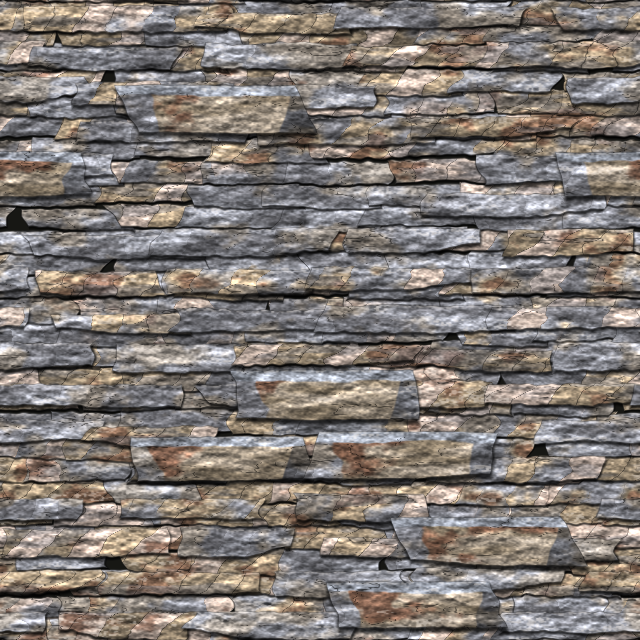
Write a Shadertoy shader that draws this texture.

```glsl
// Dry-stacked ledge stone wall: slate and sandstone courses with projecting blocks.
#define FILL_GRID vec2(7.0, 28.0)
#define LEDGE_GRID vec2(4.0, 17.0)
#define BLOCK_GRID vec2(3.0, 9.0)
#define LEDGE_COVERAGE 0.80
#define BLOCK_COVERAGE 0.20
#define GAP vec3(0.09, 0.09, 0.08)
#define SLATE_DARK vec3(0.40, 0.40, 0.42)
#define SLATE_LIGHT vec3(0.67, 0.68, 0.72)
#define EARTH vec3(0.49, 0.44, 0.37)
#define SAND vec3(0.80, 0.71, 0.59)
#define RUST vec3(0.42, 0.29, 0.23)
#define PALE vec3(0.83, 0.80, 0.77)

const int FILL = 0, LEDGE = 1, BLOCK = 2;

// Surface detail shared by all stones at one point
struct Surface { float strata, blotch, grain, relief; vec2 warp; };

float hash(vec2 p) {
    vec3 q = fract(p.xyx * 0.1031);
    q += dot(q, q.yzx + 33.33);
    return fract((q.x + q.y) * q.z);
}

// Value noise that wraps at the canvas edge
float noise(vec2 uv, vec2 freq) {
    vec2 p = uv * freq, i = floor(p), f = fract(p);
    f = f * f * (3.0 - 2.0 * f);
    vec2 a = mod(i, freq), b = mod(i + 1.0, freq);
    return mix(mix(hash(a), hash(vec2(b.x, a.y)), f.x),
               mix(hash(vec2(a.x, b.y)), hash(b), f.x), f.y);
}

float fbm(vec2 uv, vec2 freq) {
    float sum = 0.0, amp = 0.5;
    for (int i = 0; i < 4; i++) {
        sum += amp * noise(uv, freq);
        freq *= 2.0;
        amp *= 0.5;
    }
    return sum / 0.9375;
}

Surface sampleSurface(vec2 uv) {
    Surface s;
    s.strata = fbm(uv, vec2(12.0, 64.0));
    s.blotch = fbm(uv, vec2(17.0, 27.0));
    s.grain = 0.5 * (noise(uv, vec2(110.0, 230.0)) + noise(uv, vec2(256.0, 390.0)));
    s.relief = fbm(uv, vec2(34.0, 74.0)) - fbm(uv + vec2(-0.002, 0.004), vec2(34.0, 74.0));
    s.warp = vec2(0.020, 0.005) * (vec2(noise(uv, vec2(22.0, 50.0)), noise(uv, vec2(13.0, 29.0))) - 0.5);
    s.warp.y += 0.004 * (noise(uv, vec2(80.0, 60.0)) - 0.5);
    return s;
}

// Distance to a slab with slanted ends and an undercut lower corner
float slab(vec2 p, vec2 size, float slant, float undercut) {
    p.x += slant * p.y;
    float cut = abs(undercut) * smoothstep(0.1, 0.95, sign(undercut) * p.x / size.x);
    return max(abs(p.x) - size.x, max(p.y - size.y, -p.y - size.y * (1.0 - cut)));
}

vec3 stoneColour(vec2 p, vec2 size, vec2 id, int kind, Surface s) {
    vec2 q = p / size;
    float tone = hash(id + 5.3);

    // Diagonal facets, each with its own tint
    float f = p.x * 21.0 - p.y * 30.0 * (tone - 0.2) + 0.5 * s.blotch + 0.3 * s.strata + tone * 7.0;
    float facet = hash(id + floor(f) * 1.7 + 11.0);
    float edge = min(fract(f), 1.0 - fract(f));
    float warm = smoothstep(0.46, 0.60, 0.65 * tone + 0.35 * facet + 0.5 * (s.blotch - 0.5));
    if (kind == LEDGE) warm *= step(0.52, tone);

    vec3 slate = mix(SLATE_DARK, SLATE_LIGHT, smoothstep(0.28, 0.78, s.strata + 0.2 * (facet - 0.5)));
    slate = mix(slate, EARTH * 1.15, 0.55 * smoothstep(0.50, 0.68, s.blotch));
    vec3 earth = mix(EARTH, SAND, smoothstep(0.2, 0.85, 0.6 * s.blotch + 0.4 * facet));
    earth = mix(earth, PALE * vec3(0.90, 0.85, 0.86), 0.7 * step(0.80, facet));
    earth = mix(earth, RUST, 0.7 * smoothstep(0.64, 0.78, s.blotch + 0.15 * (tone - 0.5)));
    earth = mix(earth, SLATE_DARK, 0.5 * smoothstep(0.50, 0.34, s.strata));
    vec3 col = mix(slate, earth, warm);
    col *= 1.0 - 0.4 * warm * smoothstep(0.035, 0.0, edge);
    col *= 0.92 + 0.16 * hash(id + 8.1);

    // Projecting block: rusty front, slate left corner, dark right end, lighter top
    if (kind == BLOCK) {
        vec3 front = mix(EARTH, vec3(0.68, 0.63, 0.57), smoothstep(0.25, 0.7, s.strata));
        float stain = s.blotch + 0.20 * q.y - 0.22 * q.x;
        front = mix(front, RUST, 0.8 * smoothstep(0.54, 0.70, stain));
        col = mix(slate, front, smoothstep(-0.74, -0.70, q.x + 0.09 * q.y + 0.2 * (s.blotch - 0.5)));
        col = mix(col, slate * 0.70, smoothstep(0.76, 0.79, q.x - 0.08 * q.y));
        float topFace = smoothstep(0.50, 0.60, q.y + 0.3 * (s.strata - 0.5));
        col = mix(col, vec3(0.55, 0.57, 0.61) * (0.75 + 0.5 * s.strata), topFace);
    }

    // Light from above, fine grain and pale chipped rims
    col *= mix(0.86, 1.06, smoothstep(-1.0, 0.3, q.y));
    col *= (0.69 + 0.66 * s.grain) * (1.0 + 1.9 * s.relief);
    float rim = smoothstep(0.007, 0.001, size.y - p.y) * smoothstep(0.3, 0.7, s.grain);
    float chip = smoothstep(0.64, 0.72, s.strata) * smoothstep(0.4, 0.7, s.grain);
    col = mix(col, PALE, max(0.4 * rim, 0.45 * chip));
    float crack = smoothstep(0.016, 0.0, abs(s.strata - 0.43)) * smoothstep(0.46, 0.56, s.blotch);
    return col * (1.0 - 0.45 * crack);
}

// Paints one layer of stones from the bottom up, each casting a shadow below
void layStones(inout vec3 col, vec2 uv, vec2 grid, float coverage, vec2 minSize, vec2 maxSize,
               int kind, float shadowDrop, Surface s) {
    float aa = 1.0 / min(iResolution.x, iResolution.y);
    for (int j = -1; j <= 1; j++) {
        float row = floor(uv.y * grid.y) + float(j);
        float rowId = mod(row, grid.y);
        float x = uv.x * grid.x + hash(vec2(rowId, grid.y));
        for (int i = -1; i <= 1; i++) {
            float column = floor(x) + float(i);
            vec2 id = vec2(mod(column, grid.x), rowId) + grid * 7.0;
            if (hash(id) > coverage) continue;
            vec2 random = vec2(hash(id + 1.7), hash(id + 2.9));
            vec2 centre = vec2(column, row) + 0.5 + (random - 0.5) * vec2(0.3, 0.24);
            vec2 size = mix(minSize, maxSize, vec2(hash(id + 3.1), hash(id + 4.3))) / grid;
            vec2 p = (vec2(x, uv.y * grid.y) - centre) / grid + s.warp * (kind == BLOCK ? 0.5 : 1.0);
            float slant = (random.x - 0.5) * 1.1;
            float undercut = kind == LEDGE ? (random.y - 0.5) * 1.6 : (random.y - 0.5) * 0.5;

            float shade = slab(p + vec2(-0.001, shadowDrop * 0.6), size, slant, undercut);
            col *= 1.0 - 0.74 * smoothstep(shadowDrop * 0.4, -shadowDrop * 0.4, shade);
            float d = slab(p, size, slant, undercut);
            vec3 stone = stoneColour(p, size, id, kind, s);
            stone *= mix(0.60, 1.0, smoothstep(0.0, 0.002, -d));
            col = mix(col, stone, smoothstep(aa, -aa, d));
        }
    }
}

void mainImage(out vec4 fragColor, in vec2 fragCoord) {
    vec2 uv = fragCoord / iResolution.xy;
    Surface s = sampleSurface(uv);
    vec3 col = GAP;
    layStones(col, uv, FILL_GRID, 1.0, vec2(0.48, 0.46), vec2(0.68, 0.60), FILL, 0.005, s);
    layStones(col, uv, LEDGE_GRID, LEDGE_COVERAGE, vec2(0.36, 0.26), vec2(0.64, 0.38), LEDGE, 0.008, s);
    layStones(col, uv, BLOCK_GRID, BLOCK_COVERAGE, vec2(0.36, 0.31), vec2(0.46, 0.36), BLOCK, 0.012, s);
    fragColor = vec4(clamp(col, 0.0, 1.0), 1.0);
}
```
